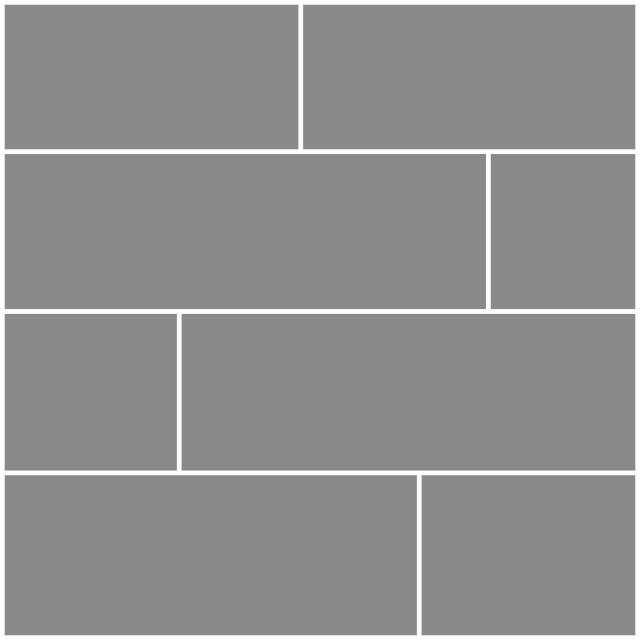
This pattern is drawn by a three.js fragment shader. Its source:

```glsl
// Four courses of flat grey blocks, each split by one staggered joint, in thin white grout.
varying vec2 vUv;

// Signed distance to the grout: negative inside it, positive on a block.
float groutDistance(vec2 p) {
  // Outer frame
  vec2 inset = min(p, 1.0 - p);
  float d = min(inset.x, inset.y) - 0.0073;

  // Courses run from bottom to top
  vec4 courseBase = vec4(0.0, 0.2611, 0.5133, 0.7630);
  vec4 jointX = vec4(0.6550, 0.2800, 0.7630, 0.4700);
  float joint = jointX.x;

  for (int i = 1; i < 4; i++) {
    d = min(d, abs(p.y - courseBase[i]) - 0.0037);
    joint = mix(joint, jointX[i], step(courseBase[i], p.y));
  }

  // Upright joint of the current course
  return min(d, abs(p.x - joint) - 0.0037);
}

void main() {
  vec2 pixel = fwidth(vUv);
  float softness = 0.6 * max(pixel.x, pixel.y);
  float block = smoothstep(-softness, softness, groutDistance(vUv));
  gl_FragColor = vec4(mix(vec3(1.0), vec3(0.54), block), 1.0);
}
```
